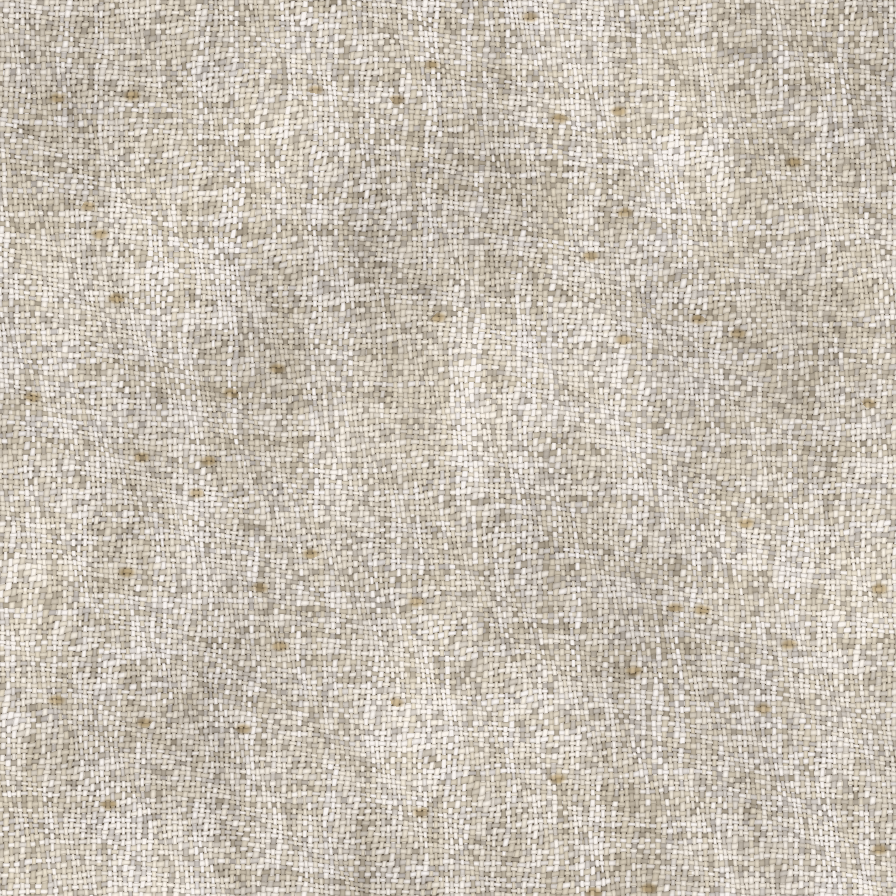
Write a WebGL 1 fragment shader that draws this texture.

```glsl
precision highp float;
uniform vec2 u_resolution;

const vec2 THREADS = vec2(168.0, 162.0);      // warp and weft threads per canvas
const vec2 WARP_STREAK = vec2(0.55, 7.0);     // streak cells per thread, per canvas
const vec2 WEFT_STREAK = vec2(10.0, 0.75);
const vec2 FLECK_CELLS = vec2(30.0, 48.0);
const float WARP_TONE = 1.16;
const float WEFT_TONE = 1.07;
const float STREAK_DEPTH = 0.30;
const float GRAIN_DEPTH = 0.40;
const float THREAD_RADIUS = 0.35;
const float RADIUS_SPREAD = 0.11;
const float EDGE_SHADE = 0.46;
const float GAP_TONE = 0.06;
const float PATCH_DEPTH = 0.035;
const float FLECK_SHARE = 0.04;
const vec3 SHADOW = vec3(0.340, 0.300, 0.250);
const vec3 FLAX = vec3(0.960, 0.940, 0.905);
const vec3 OCHRE = vec3(1.015, 0.995, 0.945);
const vec3 ASH = vec3(0.985, 0.985, 1.010);
const vec3 FLECK_TINT = vec3(0.84, 0.78, 0.66);
const int SAMPLES = 3;
const float PI = 3.14159;

float hash(vec2 p) {
  vec3 q = fract(p.xyx * vec3(0.1031, 0.1030, 0.0973));
  q += dot(q, q.yzx + 33.33);
  return fract((q.x + q.y) * q.z);
}

// Cellular noise: distance to the nearest point, and that point's random value
vec2 cellular(vec2 p) {
  vec2 cell = floor(p);
  vec2 nearest = vec2(9.0, 0.0);
  for (int y = -1; y <= 1; y++) {
    for (int x = -1; x <= 1; x++) {
      vec2 c = cell + vec2(float(x), float(y));
      vec2 site = c + vec2(hash(c + 11.3), hash(c + 47.7));
      float d = distance(p, site);
      if (d < nearest.x) nearest = vec2(d, hash(c + 83.1));
    }
  }
  return nearest;
}

// Uneven spacing and slow drift of the threads, in thread units
vec2 drift(vec2 p) {
  vec2 slow = 0.7 * sin(p.yx * vec2(9.0, 11.0) + p * 5.0 + vec2(0.4, 2.1));
  vec2 mid = 0.35 * sin(p.yx * vec2(37.0, 31.0) + p * 43.0 + vec2(1.7, 0.3));
  vec2 fine = 0.14 * sin(p.yx * vec2(97.0, 121.0) + p * 173.0);
  return slow + mid + fine;
}

float broadPatches(vec2 p) {
  return sin(p.x * 13.0 + 2.0 * sin(p.y * 5.0))
       + sin(p.y * 17.0 + 2.0 * sin(p.x * 7.0 + 1.0))
       + 0.7 * sin(p.x * 41.0 + 1.5 * sin(p.y * 9.0));
}

float threadRadius(float id, float along, float seed) {
  float phase = hash(vec2(id, seed));
  return THREAD_RADIUS + RADIUS_SPREAD * phase
       + 0.05 * sin(along * 0.9 + phase * 40.0);
}

// Tone of one thread: rounded across, brighter where it rises
float threadShade(float across, float radius, float height) {
  float roundness = sqrt(max(0.0, 1.0 - across * across / (radius * radius)));
  return mix(EDGE_SHADE, 1.0, roundness) * (0.88 + 0.24 * height);
}

vec3 linen(vec2 p) {
  vec2 w = p * THREADS + drift(p);
  vec2 id = floor(w);
  vec2 f = w - id - 0.5;

  // Plain weave: warp and weft rise and dip in turn
  float side = 1.0 - 2.0 * mod(id.x + id.y, 2.0);
  float warpHeight = 0.5 * side * cos(PI * f.y);
  float weftHeight = -0.5 * side * cos(PI * f.x);
  float warpRadius = threadRadius(id.x, w.y, 3.0);
  float weftRadius = threadRadius(id.y, w.x, 71.0);
  bool onWarp = abs(f.x) < warpRadius;
  bool onWeft = abs(f.y) < weftRadius;

  float tone = GAP_TONE;
  float streak = 0.5;
  float grain = hash(id + 5.0);
  float fibre = 1.0 - GRAIN_DEPTH * grain * grain * grain;
  if (onWarp && (!onWeft || warpHeight > weftHeight)) {
    streak = cellular(vec2(id.x, p.y) * WARP_STREAK).y;
    tone = (WARP_TONE - STREAK_DEPTH * streak) * fibre
         * threadShade(f.x, warpRadius, warpHeight);
  } else if (onWeft) {
    streak = cellular(vec2(p.x, id.y) * WEFT_STREAK + 200.0).y;
    tone = (WEFT_TONE - STREAK_DEPTH * streak * streak) * fibre
         * threadShade(f.y, weftRadius, weftHeight);
  }
  tone += PATCH_DEPTH * broadPatches(p);
  return mix(SHADOW, FLAX, clamp(tone, 0.0, 1.05)) * mix(ASH, OCHRE, streak);
}

void main() {
  // Supersampled cloth
  vec3 color = vec3(0.0);
  for (int y = 0; y < SAMPLES; y++) {
    for (int x = 0; x < SAMPLES; x++) {
      vec2 offset = (vec2(float(x), float(y)) + 0.5) / float(SAMPLES) - 0.5;
      color += linen((gl_FragCoord.xy + offset) / u_resolution.y);
    }
  }
  color /= float(SAMPLES * SAMPLES);

  // Sparse brown slubs
  vec2 fleck = cellular(gl_FragCoord.xy / u_resolution.y * FLECK_CELLS + 400.0);
  float slub = step(1.0 - FLECK_SHARE, fleck.y) * (1.0 - smoothstep(0.12, 0.38, fleck.x));
  gl_FragColor = vec4(color * mix(vec3(1.0), FLECK_TINT, slub), 1.0);
}
```
